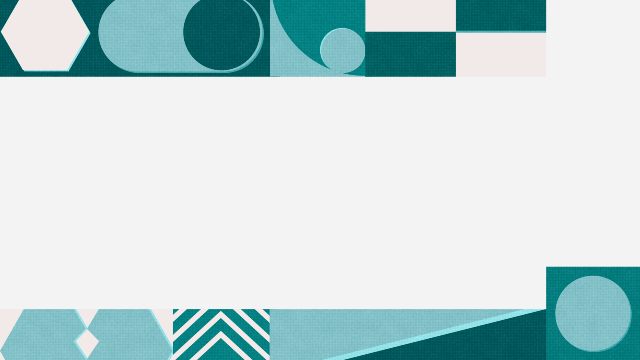
Write a Shadertoy shader that draws this background.

```glsl
// A pale canvas framed by bands of printed geometric tiles in teal, aqua and blush.
// Each tile layers signed distance shapes on a 16 x 9 grid, with thin cyan offset rims;
// gradient noise and a fine diagonal weave give the inked areas a fabric grain.

const vec3 PAPER = vec3(0.953);
const vec3 BLUSH = vec3(0.949, 0.912, 0.912);
const vec3 DEEP  = vec3(0.0, 0.345, 0.36);
const vec3 TEAL  = vec3(0.015, 0.505, 0.51);
const vec3 AQUA  = vec3(0.51, 0.755, 0.78);
const vec3 CYAN  = vec3(0.58, 0.89, 0.91);

// Distance functions
float disc(vec2 p, vec2 c, float r) { return length(p - c) - r; }

float box(vec2 p, vec2 lo, vec2 hi) {
    vec2 d = max(lo - p, p - hi);
    return max(d.x, d.y);
}

float hexagon(vec2 p, float apothem) {
    p = abs(p);
    return max(p.y, p.x * 0.866 + p.y * 0.5) - apothem;
}

float capsule(vec2 p, vec2 a, float len, float r) {
    p -= a;
    p.x -= clamp(p.x, 0.0, len);
    return length(p) - r;
}

float hexagonPair(vec2 p) {
    p.x = abs(p.x - 2.156);
    float notch = (p.x - (p.y - 0.75) * 0.6) * 0.86;
    float side = (p.x - 2.156 + abs(p.y - 0.229) * 0.57) * 0.87;
    float rise = p.y - 0.47;
    float kite = (p.x / 0.32 + abs(rise) / (rise > 0.0 ? 0.33 : 0.47) - 1.0) * 0.25;
    return max(side, -min(notch, kite));
}

float chevrons(vec2 p) {
    float h = p.y + 0.92 * abs(p.x - 5.521);
    float band = abs(mod(h - 0.39, 0.5) - 0.25) - 0.09;
    return max(band, 0.45 - h) * 0.736;
}

// Smooth-edged fill; w is the width of the edge
vec3 fill(vec3 base, vec3 ink, float d, float w) {
    return mix(base, ink, smoothstep(0.5 * w, -0.5 * w, d));
}

// Gradient noise
vec2 gradient(vec2 cell) {
    float a = fract(sin(dot(cell, vec2(127.1, 311.7))) * 43758.5) * 6.2832;
    return vec2(cos(a), sin(a));
}

float noise(vec2 p) {
    vec2 i = floor(p), f = fract(p), u = f * f * (3.0 - 2.0 * f);
    vec2 e = vec2(1.0, 0.0);
    float low = mix(dot(gradient(i), f), dot(gradient(i + e.xy), f - e.xy), u.x);
    float high = mix(dot(gradient(i + e.yx), f - e.yx), dot(gradient(i + e.xx), f - e.xx), u.x);
    return mix(low, high, u.y);
}

float weave(vec2 p) {
    float threads = sin((p.x + p.y) * 45.0) * sin((p.x - p.y) * 45.0);
    return threads * 0.022 + noise(p * 17.0) * 0.035 + noise(p * 3.0) * 0.02;
}

// Tiles
vec3 pillTile(vec2 p, float w) {
    vec2 rim = vec2(0.035, -0.035);
    vec2 hexCentre = vec2(1.125, 8.208), pillStart = vec2(3.438, 8.19);
    vec3 c = fill(DEEP, CYAN, hexagon(p - hexCentre - rim, 0.958), w);
    c = fill(c, BLUSH, hexagon(p - hexCentre, 0.958), w);
    c = fill(c, mix(TEAL, CYAN, 0.4), capsule(p - rim, pillStart, 2.145, 0.979), w);
    c = fill(c, AQUA, capsule(p, pillStart, 2.145, 0.979), w);
    return fill(c, DEEP, disc(p, vec2(5.54, 8.2), 0.958), w);
}

vec3 arcTile(vec2 p, float w) {
    vec2 ball = vec2(8.583, 7.729);
    vec3 c = fill(AQUA, TEAL, disc(p, vec2(9.125, 9.458), 2.354), w);
    c = fill(c, CYAN, disc(p, ball + vec2(-0.03, 0.02), 0.552), w);
    return fill(c, AQUA, disc(p, ball, 0.552), w);
}

vec3 checkerTile(vec2 p, float w) {
    vec2 q = p - vec2(11.396, 8.208);
    float d = min(abs(q.x), abs(q.y)) * sign(q.x * q.y);
    vec3 c = fill(BLUSH, DEEP + vec3(0.0, 0.03, 0.02), -d, w);
    float rim = max(abs(q.y) - 0.025, -q.x);
    return fill(c, mix(TEAL, CYAN, 0.5), rim, w);
}

vec3 rampTile(vec2 p, float w) {
    float d = (p.y - (p.x - 8.04) * 0.251) * 0.97;
    vec3 c = fill(AQUA, CYAN, d, w);
    return fill(c, DEEP, d + 0.131, w);
}

vec3 moonTile(vec2 p, float w) {
    vec2 centre = vec2(14.823, 1.167);
    vec3 c = fill(TEAL - vec3(0.0, 0.02, 0.02), mix(TEAL, CYAN, 0.4), disc(p, centre + vec2(0.03, -0.03), 0.94), w);
    return fill(c, AQUA, disc(p, centre, 0.94), w);
}

void mainImage(out vec4 fragColor, in vec2 fragCoord) {
    float w = 9.0 / iResolution.y;
    vec2 p = fragCoord * w;
    vec3 hexes = fill(BLUSH, CYAN, hexagonPair(p - vec2(0.06, 0.0)), w);
    hexes = fill(hexes, AQUA, hexagonPair(p), w);

    // Upper band, then lower band; later tiles cover the overlap of earlier ones
    vec3 c = fill(PAPER, pillTile(p, w), box(p, vec2(-1.0, 7.083), vec2(7.0, 10.0)), w);
    c = fill(c, arcTile(p, w), box(p, vec2(6.75, 7.083), vec2(9.3, 10.0)), w);
    c = fill(c, checkerTile(p, w), box(p, vec2(9.135, 7.083), vec2(13.656, 10.0)), w);
    c = fill(c, hexes, box(p, vec2(-1.0), vec2(4.5, 1.271)), w);
    c = fill(c, fill(TEAL, BLUSH, chevrons(p), w), box(p, vec2(4.323, -1.0), vec2(6.9, 1.271)), w);
    c = fill(c, rampTile(p, w), box(p, vec2(6.74, -1.0), vec2(13.7, 1.271)), w);
    c = fill(c, moonTile(p, w), box(p, vec2(13.656, -1.0), vec2(17.0, 2.333)), w);

    // Grain fades out on the pale areas
    c += weave(p) * smoothstep(0.96, 0.5, c.r) * vec3(1.2, 1.0, 1.0);
    fragColor = vec4(clamp(c, 0.0, 1.0), 1.0);
}
```
